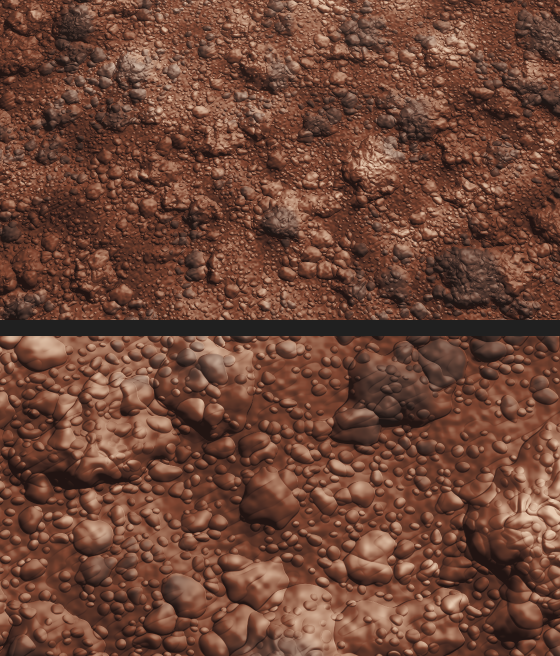
Top, the full canvas; bottom, a detail of the centre.
Give the GLSL for this texture, as a Shadertoy shader.

```glsl
// Rust-red rocky ground: rubble clusters and rugged mounds in low, hazy sunlight.

const vec3 PALETTE[7] = vec3[7](
    vec3(0.13, 0.08, 0.07), vec3(0.27, 0.16, 0.13), vec3(0.39, 0.22, 0.16),
    vec3(0.50, 0.27, 0.19), vec3(0.58, 0.38, 0.29), vec3(0.69, 0.51, 0.41),
    vec3(0.90, 0.79, 0.69));
const vec3 SLATE = vec3(1.04, 0.98, 0.94);      // tint of the grey rubble
const vec3 SUN = vec3(0.45, 0.66, 0.60);        // direction to the light
const vec2 DRIFT = vec2(0.86, 0.51);            // direction of the soil streaks
const float MOUND_SCALE = 5.6;                  // cells per canvas height
const float STONE_SCALE = 18.0;
const float PEBBLE_SCALE = 36.0;
const float GRAIN_SCALE = 74.0;
const float MID_TONE = 0.485;
const float CONTRAST = 0.38;
const float SLOPE_STEP = 0.0016;
const float SHADOW_STEP = 0.012;
const int SHADOW_STEPS = 4;

vec3 hash3(vec2 p) {
    vec3 q = fract(vec3(p.xyx) * vec3(0.1031, 0.1030, 0.0973));
    q += dot(q, q.yxz + 33.33);
    return fract((q.xxy + q.yzz) * q.zyx);
}

float noise(vec2 p) {
    vec2 i = floor(p), f = fract(p);
    f = f * f * (3.0 - 2.0 * f);
    return mix(mix(hash3(i).x, hash3(i + vec2(1, 0)).x, f.x),
               mix(hash3(i + vec2(0, 1)).x, hash3(i + vec2(1, 1)).x, f.x), f.y);
}

// Coordinates along and across the soil streaks
vec2 drifted(vec2 p) {
    return vec2(dot(p, DRIFT), dot(p, vec2(-DRIFT.y, DRIFT.x)));
}

// Smooth map of where stones gather, about 0 to 1
float cluster(vec2 p) {
    return 0.5 + 0.25 * (sin(17.0 * p.x + 3.0 * sin(11.0 * p.y))
                       + sin(19.0 * p.y + 3.0 * sin(9.0 * p.x)));
}

// Highest scattered dome at p: x = height, y = random id
vec2 domes(vec2 p, float scale, float density, float clustering, float steepness) {
    vec2 q = p * scale, cell = floor(q), best = vec2(0.0);
    for (int y = -1; y <= 1; y++)
    for (int x = -1; x <= 1; x++) {
        vec2 id = cell + vec2(x, y);
        vec3 rnd = hash3(id + scale * 7.0);
        vec2 centre = id + 0.15 + 0.7 * rnd.xy;
        float chance = density + clustering * (cluster(centre / scale) - 0.5);
        float kind = fract(rnd.z * 17.3 + rnd.x * 5.1);
        if (kind > chance) continue;
        float radius = mix(0.26, 0.58, rnd.z * rnd.z);
        vec2 d = (q - centre) / radius;
        d.y *= 1.0 + 0.4 * (rnd.y - 0.3);
        float rise = max(1.0 - dot(d, d), 0.0);
        float height = radius * steepness * pow(rise, 0.8) / scale;
        if (height > best.x) best = vec2(height, fract(rnd.y * 31.7 + rnd.z));
    }
    return best;
}

// x = height, y = height above the soil, z = stone id, w = mound height
vec4 terrain(vec2 p) {
    vec2 coarse = vec2(noise(p * 17.0), noise(p * 17.0 + 41.0)) - 0.5;
    vec2 fine = vec2(noise(p * 52.0 + 7.0), noise(p * 52.0 + 83.0)) - 0.5;
    vec2 mound = domes(p + coarse * 0.055 + fine * 0.020, MOUND_SCALE, 0.72, 0.3, 0.62);
    vec2 bent = p + coarse * 0.010 + fine * 0.011;
    vec2 top = domes(bent, STONE_SCALE, 0.48, 1.3, 0.85);
    vec2 pebble = domes(bent, PEBBLE_SCALE, 0.60, 1.1, 0.90);
    vec2 grain = domes(p + fine * 0.004, GRAIN_SCALE, 0.70, 0.5, 0.85);
    if (pebble.x > top.x) top = pebble;
    if (grain.x > top.x) top = grain;
    // Rough crust on the soil, furrows on the bare mound tops
    vec2 along = drifted(p);
    float bare = smoothstep(0.02, 0.05, mound.x);
    float crust = 0.0055 * abs(noise(along * vec2(34.0, 88.0)) - 0.5)
                + 0.0024 * noise(p * 135.0);
    float furrows = 0.014 * abs(noise(p * vec2(62.0, 34.0) + fine * 1.5) - 0.5);
    float hills = 0.055 * noise(p * 7.5 + 3.0);
    float relief = top.x * (1.0 - 0.5 * bare);
    return vec4(mound.x + hills + relief + crust + furrows * bare, relief, top.y, mound.x);
}

vec3 ramp(float tone) {
    vec3 colour = PALETTE[0];
    for (int i = 1; i < 7; i++) {
        float low = PALETTE[i - 1].r, high = PALETTE[i].r;
        colour = mix(colour, PALETTE[i], clamp((tone - low) / (high - low), 0.0, 1.0));
    }
    return colour;
}

vec3 ground(vec2 uv, float aspect) {
    // Slight tilt of the view: the far side is smaller
    vec2 p = (uv - vec2(0.5 * aspect, 0.0)) * (0.92 + 0.22 * uv.y) + 6.0;
    vec3 sun = normalize(SUN);
    vec4 land = terrain(p);
    vec2 slope = vec2(terrain(p + vec2(SLOPE_STEP, 0)).x,
                      terrain(p + vec2(0, SLOPE_STEP)).x) - land.x;
    vec3 normal = normalize(vec3(-slope / SLOPE_STEP, 1.0));

    // Cast shadow
    float shade = 0.0;
    for (int i = 1; i <= SHADOW_STEPS; i++) {
        float reach = SHADOW_STEP * float(i);
        float rise = terrain(p + normalize(sun.xy) * reach).x - land.x;
        shade = max(shade, rise / reach - sun.z / length(sun.xy));
    }
    shade = smoothstep(0.0, 0.6, shade);

    // Tone from light, crevices, stone variety, pale drifts and haze
    float stony = smoothstep(0.002, 0.008, land.y + 0.2 * land.w);
    float slate = stony * smoothstep(0.52, 0.72, noise(p * 7.0 + 23.0));
    float tone = MID_TONE + CONTRAST * (dot(normal, sun) - 0.5);
    tone -= 0.15 * shade;
    tone += 0.07 * smoothstep(0.0, 0.014, land.y) - 0.045;
    tone += 1.1 * land.w - 0.02;
    tone += 0.10 * (land.z - 0.5) * step(0.001, land.y);
    tone += 0.22 * (noise(drifted(p) * vec2(4.0, 8.0)) - 0.5);
    tone += 0.12 * (noise(p * 130.0 + 9.0) - 0.5) - 0.09 * slate;
    float across = uv.x / aspect;
    float haze = smoothstep(0.5, 1.05, uv.y) * exp(-7.0 * pow(across - 0.55, 2.0));
    tone += 0.13 * haze - 0.30 * pow(across - 0.55, 2.0);
    // Soft shadows, strong highlights
    tone = 0.385 + (tone - 0.38) * (tone < 0.38 ? 0.72 : 1.25);

    // Grey rubble among the red soil
    vec3 colour = ramp(tone);
    float grey = dot(colour, vec3(0.35, 0.5, 0.15));
    colour = mix(colour, grey * SLATE, 0.4 * slate);
    return mix(colour, PALETTE[5], 0.10 * haze);
}

void mainImage(out vec4 fragColor, in vec2 fragCoord) {
    // Four samples per pixel smooth the edges
    vec3 sum = vec3(0.0);
    for (int i = 0; i < 4; i++) {
        vec2 offset = vec2(i % 2, i / 2) * 0.5 - 0.25;
        sum += ground((fragCoord + offset) / iResolution.y, iResolution.x / iResolution.y);
    }
    fragColor = vec4(sum / 4.0, 1.0);
}
```
